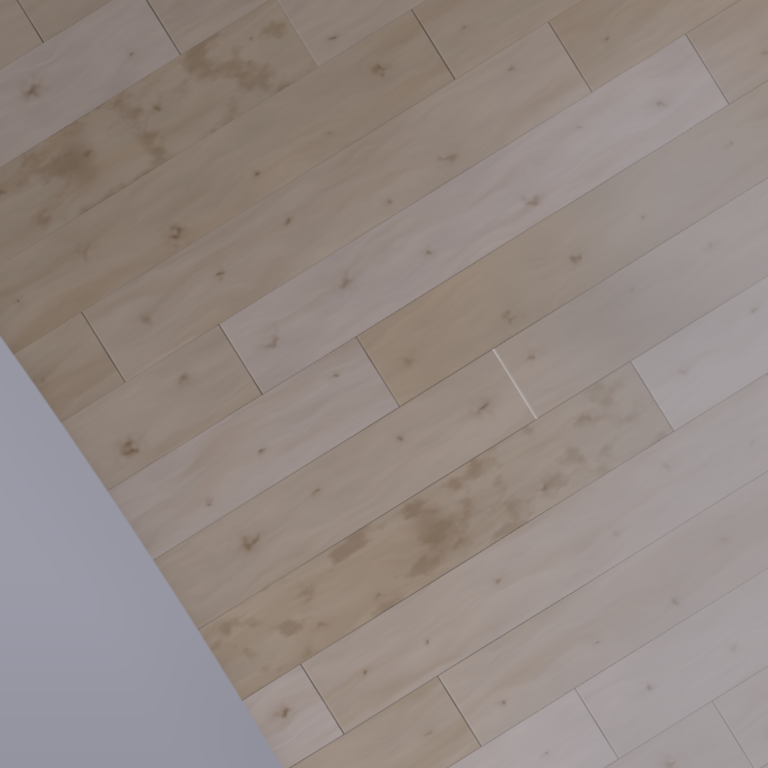
Give the GLSL for this texture, as a WebGL 2 fragment shader.

```glsl
#version 300 es
precision highp float;
// Diagonal plank floor beside a pale wall, in soft cool light from the right.
// Rotated coordinates give rows; each row shifts its end joints by one fifth of a
// board. Stretched noise draws the grain and hashed ellipses draw the knots.
#define ALONG vec2(0.849, -0.528)
#define ACROSS vec2(0.528, 0.849)
#define ROW_WIDTH 0.1079
#define ROW_START 0.0772
#define BOARD_LENGTH 0.7155
#define JOINT_START 0.0188
#define JOINT_STEP 0.1432
#define SEAM_WIDTH 0.0006
#define GRAIN_STRENGTH 0.075
#define KNOT_COUNT 6

uniform vec2 u_resolution;
out vec4 fragColor;

const vec3 TAN = vec3(0.550, 0.489, 0.430);
const vec3 PALE = vec3(0.594, 0.551, 0.538);
const vec3 COOL = vec3(0.640, 0.628, 0.650);
const vec3 KNOT = vec3(0.34, 0.25, 0.17);
const vec3 WALL = vec3(0.600, 0.598, 0.650);

// Paleness of the boards in each row, from left to right
const vec3 TONES[13] = vec3[13](
  vec3(.4, .3, .3), vec3(.8, .5, .4), vec3(.2, .5, .3), vec3(.2, .3, .3),
  vec3(.3, .5, .2), vec3(.5, .95, .4), vec3(.9, .1, .1), vec3(.4, .4, .4),
  vec3(.15, .8, .8), vec3(.8, .5, .5), vec3(.2, .4, .4), vec3(.85, .7, .7),
  vec3(.5, .55, .5));

float hash(vec2 p) {
  vec3 q = fract(vec3(p.xyx) * 0.1031);
  q += dot(q, q.yzx + 33.33);
  return fract((q.x + q.y) * q.z);
}

float noise(vec2 p) {
  vec2 i = floor(p), f = fract(p);
  f = f * f * (3.0 - 2.0 * f);
  return mix(mix(hash(i), hash(i + vec2(1, 0)), f.x),
             mix(hash(i + vec2(0, 1)), hash(i + vec2(1, 1)), f.x), f.y);
}

float fbm(vec2 p) {
  float sum = 0.0, amp = 0.5;
  for (int i = 0; i < 4; i++) {
    sum += amp * noise(p);
    p = p * 2.03 + 17.1;
    amp *= 0.5;
  }
  return sum;
}

// Soft thin line of given half width around distance d
float line(float d, float halfWidth, float px) {
  return 1.0 - smoothstep(0.0, halfWidth + px, abs(d));
}

// Knots spread along a board; local is measured back from its right end
float knots(vec2 local, float seed) {
  float mask = 0.0;
  vec2 wobble = vec2(noise(local * 130.0 + seed), noise(local * 130.0 + seed + 40.0)) - 0.5;
  for (int i = 0; i < KNOT_COUNT; i++) {
    vec2 key = vec2(float(i) + 3.0, seed);
    vec2 centre = vec2(-0.065 - 0.118 * float(i) + 0.05 * (hash(key) - 0.5),
                       ROW_WIDTH * mix(0.25, 0.85, hash(key + 7.3)));
    float size = mix(0.003, 0.010, pow(hash(key + 19.7), 2.0));
    float d = length((local - centre + wobble * size * 1.6) * vec2(0.8, 1.15)) / size;
    float strength = 0.4 + 0.6 * hash(key + 31.1);
    mask += strength * (0.6 * exp(-d * d * 2.2) + 0.2 * exp(-d * d * 0.3));
  }
  return mask;
}

vec3 floorColor(vec2 pos, vec2 board, float px) {
  // Row, joint and board
  float row = floor((board.y - ROW_START) / ROW_WIDTH);
  float across = board.y - ROW_START - row * ROW_WIDTH;
  float joint = JOINT_START + JOINT_STEP * (mod(row + 2.0, 5.0) - 1.0);
  float slot = clamp(floor((board.x - joint) / BOARD_LENGTH) + 1.0, 0.0, 2.0);
  vec2 local = vec2(board.x - joint - slot * BOARD_LENGTH, across);
  float seed = row * 5.0 + slot * 13.0 + 11.0;
  float tone = TONES[int(clamp(row + 1.0, 0.0, 12.0))][int(slot)];
  vec3 color = mix(TAN, PALE, tone);

  // Grain, broad streaks and knots
  vec2 g = local + seed * 1.7;
  float warp = fbm(g * vec2(9.0, 22.0));
  float grain = fbm(vec2(g.x * 18.0, g.y * 130.0 + warp * 6.0));
  float streak = smoothstep(0.42, 0.80, fbm(vec2(g.x * 4.0, g.y * 34.0 + warp * 1.5)));
  color *= 1.0 + GRAIN_STRENGTH * (grain + warp - 0.94);
  color *= 1.0 - streak * vec3(0.04, 0.06, 0.09);
  color = mix(color, KNOT, 0.75 * min(knots(local, seed), 1.0));

  // Blotched heartwood on every sixth row
  float blotched = float(mod(row, 6.0) == 1.0 && slot == 0.0);
  vec2 s = (local - vec2(-0.332, 0.047)) / vec2(0.022, 0.032);
  float stain = exp(-dot(s, s)) * (0.5 + warp);
  stain += 0.8 * smoothstep(0.48, 0.78, fbm(g * vec2(28.0, 42.0)));
  color = mix(color, KNOT, 0.36 * blotched * min(stain, 1.0));

  // Seams between rows: faint at upper left, broken, clearer at lower right
  float seam = min(across, ROW_WIDTH - across);
  float clarity = smoothstep(0.4, 1.3, pos.x * 0.8 + pos.y * 0.9);
  float seamDepth = mix(0.04, 0.20, clarity) * (0.4 + 1.1 * noise(vec2(board.x * 9.0, row * 3.0)));
  color *= 1.0 - seamDepth * line(seam, SEAM_WIDTH, px);

  // Joints between boards, a few of them catching the light
  float end = board.x - joint - BOARD_LENGTH * floor((board.x - joint) / BOARD_LENGTH + 0.5);
  color += 0.02 * line(end - 0.0025, SEAM_WIDTH, px);
  bool lit = row == 6.0;
  vec3 gap = lit ? vec3(0.70, 0.68, 0.67) : color * 0.64;
  float gapDepth = row == 1.0 ? 0.10 : 0.45 + 0.5 * noise(vec2(across * 30.0, row * 7.0));
  color = mix(color, gap, gapDepth * line(end, SEAM_WIDTH * (lit ? 2.0 : 1.0), px));

  // Light: dim upper left, bright lower right, cool patch at the right
  float sweep = dot(pos, vec2(0.52, 0.48));
  color *= mix(0.90, 1.125, smoothstep(0.0, 0.92, sweep));
  color *= 1.0 + vec3(0.0, 0.018, 0.05) * smoothstep(0.35, 0.85, sweep);
  float cool = smoothstep(0.60, 1.0, pos.x + 0.10 * pos.y) * smoothstep(-0.10, 0.40, pos.y);
  vec2 patchPos = pos - vec2(0.86, 0.20);
  cool += 0.4 * exp(-dot(patchPos, patchPos) * 40.0);
  color = mix(color, COOL * (0.95 + 0.07 * tone), 0.55 * min(cool, 1.0));
  vec2 shade = (pos - vec2(0.81, 0.41)) / vec2(0.13, 0.07);
  return color * (1.0 - 0.06 * exp(-dot(shade, shade)));
}

void main() {
  vec2 pos = gl_FragCoord.xy / u_resolution;
  pos.y = 1.0 - pos.y;
  float px = 1.0 / min(u_resolution.x, u_resolution.y);
  vec2 board = vec2(dot(pos, ALONG), dot(pos, ACROSS));
  vec3 color = floorColor(pos, board, px);

  // Wall with a slightly bowed foot and a faint contact shadow
  float bow = board.y - 0.9;
  float wallDist = board.x + 0.214 + 0.06 * bow * bow;
  color *= 1.0 - 0.05 * exp(-max(wallDist, 0.0) * 70.0);
  vec3 wall = WALL * (1.0 - 0.04 * smoothstep(0.75, 1.0, pos.y));
  wall *= 0.985 + 0.025 * smoothstep(0.0, 0.12, -wallDist);
  color = mix(wall, color, smoothstep(-1.5 * px, 1.5 * px, wallDist));
  fragColor = vec4(color, 1.0);
}
```
